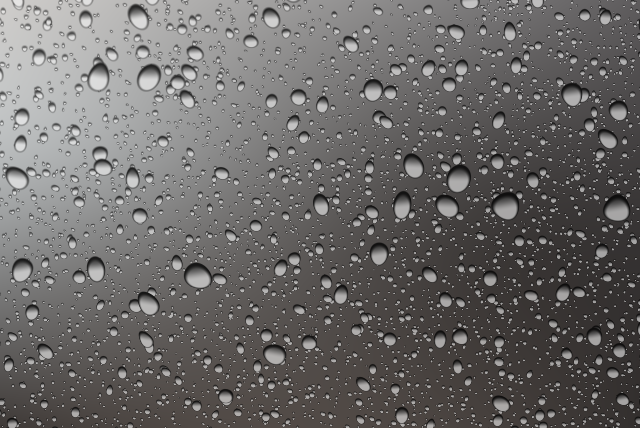
Reproduce this texture procedurally as a WebGL 1 fragment shader.

```glsl
precision highp float;
// Rain drops of many sizes on a window pane before a blurred grey backdrop.

uniform vec2 u_resolution;

#define LAYERS 5           // drop sizes, finest first
#define FINEST_CELL 0.016  // grid cell of the finest layer, in canvas heights
#define CELL_GROWTH 1.72   // cell ratio from one layer to the next
#define COVERAGE 0.62      // chance that a cell holds a drop
#define MIN_RADIUS 0.12    // radii in cells
#define MAX_RADIUS 0.235
#define MAX_STRETCH 0.34   // elongation of the drops
#define LEAN 0.35          // usual tilt in radians
#define DEFOCUS 0.0045     // edge blur in the upper left corner
#define SHINE 0.56         // brightness added inside a drop
#define RIM_SHADE 0.16     // backdrop share left in the dark rim

vec3 hash3(vec3 p) {
  p = fract(p * vec3(0.1031, 0.1030, 0.0973));
  p += dot(p, p.yxz + 33.33);
  return fract((p.xxy + p.yxx) * p.zyx);
}

vec3 bezier(vec3 a, vec3 b, vec3 c, float t) {
  return mix(mix(a, b, t), mix(b, c, t), t);
}

// Smooth colour surface with a pale glow at the left and a dim right side
vec3 backdrop(vec2 uv) {
  vec3 left = bezier(vec3(0.24, 0.22, 0.21), vec3(0.62, 0.64, 0.65),
                     vec3(0.80, 0.79, 0.78), uv.y);
  vec3 middle = bezier(vec3(0.42, 0.38, 0.355), vec3(0.19, 0.17, 0.16),
                       vec3(0.60, 0.60, 0.60), uv.y);
  vec3 right = bezier(vec3(0.20, 0.185, 0.18), vec3(0.21, 0.20, 0.20),
                      vec3(0.37, 0.36, 0.365), uv.y);
  vec3 color = bezier(left, middle, right, uv.x);
  vec2 glow = (uv - vec2(0.12, 0.66)) / vec2(0.30, 0.26);
  vec2 shade = (uv - vec2(0.78, 0.46)) / vec2(0.26, 0.28);
  color += vec3(0.09, 0.10, 0.105) * exp(-dot(glow, glow));
  return color - 0.055 * exp(-dot(shade, shade));
}

// Paints one drop: dark rim, dim top and a bright lower body
vec3 paintDrop(vec3 color, vec3 behind, vec2 offset, float radius,
               vec3 seed, float blur) {
  float angle = LEAN + (seed.x - 0.5) * 1.8;
  float c = cos(angle);
  float s = sin(angle);
  vec2 local = offset / radius;
  vec2 q = mat2(c, -s, s, c) * local;
  float stretch = MAX_STRETCH * seed.y;
  q *= vec2(1.0 + stretch, 1.0 - 0.5 * stretch);
  q.x *= 1.0 + 0.3 * (seed.z - 0.5) * q.y;
  q.y += 0.24 * (seed.y - 0.5) * q.x * q.x;

  float reach = length(q);
  float cover = smoothstep(blur, -blur, (reach - 1.0) * radius);
  float feather = min(blur / radius, 0.5);
  vec2 toTop = mat2(c, -s, s, c) * vec2(0.0, 0.16);
  float body = smoothstep(1.0 + 0.5 * feather, 0.7 - 0.3 * feather,
                          length(q + toTop));
  body *= smoothstep(1.0 + feather, 0.86, reach);
  float glow = smoothstep(0.75, -0.25, local.y + 0.4 * (seed.z - 0.5) * local.x);
  vec3 dark = behind * RIM_SHADE + 0.02;
  vec3 bright = behind * 0.42 + SHINE;
  vec3 inside = mix(dark, bright, body * mix(0.3, 1.0, glow));
  return mix(color, inside, cover);
}

// Scatters drops of one size over a jittered grid
vec3 paintLayer(vec3 color, vec3 behind, vec2 p, float cell,
                float id, float blur, float chance) {
  vec2 home = floor(p / cell);
  for (int j = -1; j <= 1; j++) {
    for (int i = -1; i <= 1; i++) {
      vec2 box = home + vec2(float(i), float(j));
      vec3 place = hash3(vec3(box + 17.0, id * 7.0 + 3.0));
      vec3 shape = hash3(vec3(box + 71.0, id * 11.0 + 29.0));
      vec2 center = (box + 0.5 + 0.85 * (place.xy - 0.5)) * cell;
      float size = fract(place.z * 37.0 + shape.x);
      float radius = cell * mix(MIN_RADIUS, MAX_RADIUS, pow(size, 1.4));
      vec2 offset = p - center;
      if (place.z < chance && length(offset) < radius * 2.0 + blur) {
        color = paintDrop(color, behind, offset, radius, shape, blur);
      }
    }
  }
  return color;
}

void main() {
  vec2 uv = gl_FragCoord.xy / u_resolution;
  vec2 p = gl_FragCoord.xy / u_resolution.y;
  vec3 behind = backdrop(uv);
  vec3 color = behind;

  // Focus and fine spray fall off toward the upper left
  float haze = smoothstep(0.35, 1.2, 0.6 * (1.0 - uv.x) + 0.6 * uv.y);
  float blur = max(0.75 / u_resolution.y, DEFOCUS * haze);

  float cell = FINEST_CELL;
  for (int n = 0; n < LAYERS; n++) {
    float fine = 1.0 - float(n) / float(LAYERS - 1);
    float chance = COVERAGE * (1.0 - 0.7 * haze * fine);
    color = paintLayer(color, behind, p, cell, float(n), blur, chance);
    cell *= CELL_GROWTH;
  }
  gl_FragColor = vec4(color, 1.0);
}
```
